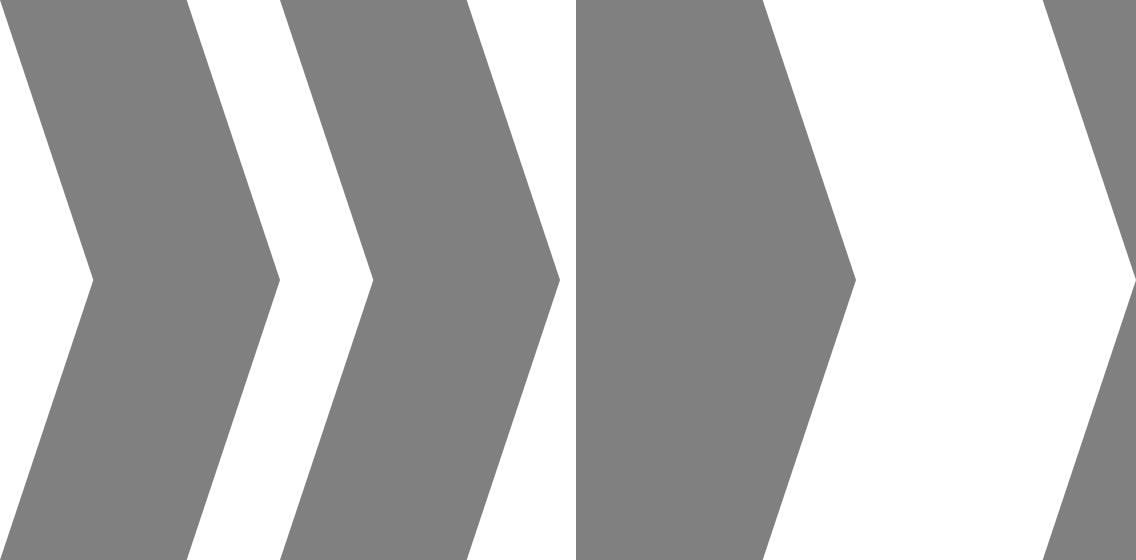
Left, the full canvas; right, a detail of the centre.
Write a WebGL 1 fragment shader that draws this pattern.

```glsl
precision highp float;
// Two wide grey chevrons pointing right on white, filling the full height.
// Each row is shifted by a triangle wave in y, then vertical bands are
// repeated in x; whole repeat counts make the tile wrap on both axes.

uniform vec2 u_resolution;

const vec2 REPEATS = vec2(2.0, 1.0);      // chevrons across and down
const float BAND_SHARE = 2.0 / 3.0;       // grey part of one period
const float TIP_SHIFT = 1.0 / 6.0;        // reach of the tip, in canvas widths
const vec3 BAND_COLOR = vec3(0.5);
const vec3 GAP_COLOR = vec3(1.0);

// 0 at the cell's top and bottom, 1 at its middle
float triangleWave(float t) {
  return 1.0 - abs(2.0 * fract(t) - 1.0);
}

// Signed distance to the nearest chevron edge, negative inside the band
float chevronDistance(vec2 uv) {
  float x = uv.x - TIP_SHIFT * triangleWave(uv.y * REPEATS.y);
  float fromCenter = abs(fract(x * REPEATS.x - 0.5 * BAND_SHARE + 0.5) - 0.5);
  float horizontal = (fromCenter - 0.5 * BAND_SHARE) / REPEATS.x;
  float slope = 2.0 * TIP_SHIFT * REPEATS.y;
  return horizontal / sqrt(1.0 + slope * slope);
}

void main() {
  vec2 uv = gl_FragCoord.xy / u_resolution;
  float pixel = 1.0 / min(u_resolution.x, u_resolution.y);

  // One-pixel soft edge
  float band = clamp(0.5 - chevronDistance(uv) / pixel, 0.0, 1.0);
  gl_FragColor = vec4(mix(GAP_COLOR, BAND_COLOR, band), 1.0);
}
```
